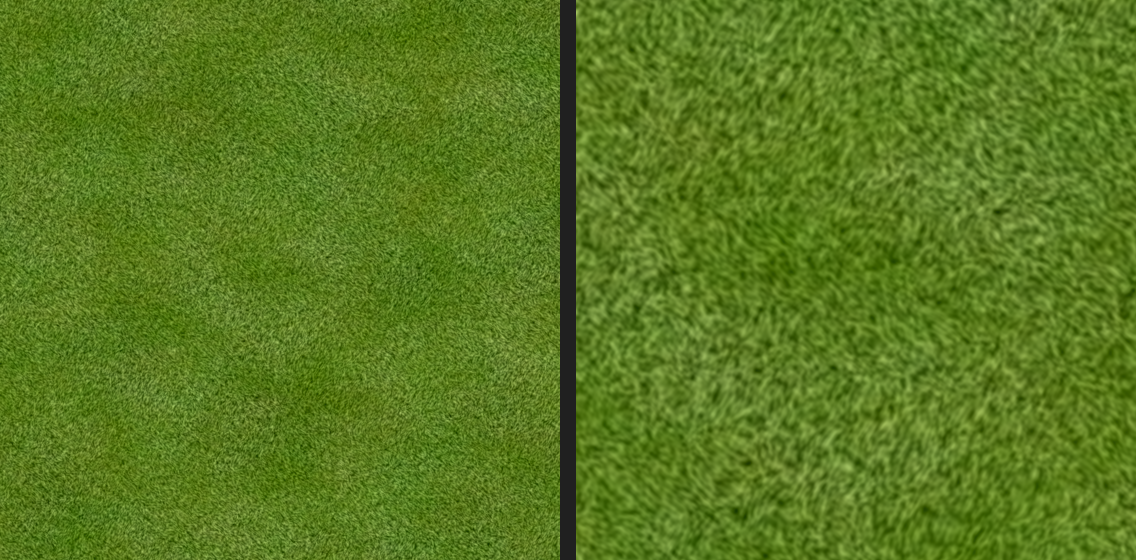
Left: the whole. Right: its middle third, enlarged.
This texture is drawn by a WebGL 2 fragment shader. Its source:

```glsl
#version 300 es
precision highp float;
// Short mown lawn seen from above. Fine stretched gradient noise forms the
// blades, which lean one of two ways from place to place; wide soft noise
// adds worn, lush and dry patches to the tone and the hue.

uniform vec2 u_resolution;
out vec4 fragColor;

const float TAU = 6.2831853;
const vec3 GRASS = vec3(0.350, 0.480, 0.122);
const vec3 LIGHT_SHIFT = vec3(1.0, 1.0, 0.84);   // change of colour with tone
const vec3 DRY_SHIFT = vec3(0.011, 0.0, 0.003);  // towards straw
const vec3 PALE_SHIFT = vec3(0.004, 0.001, 0.016); // towards grey green

// Integer hash of a lattice cell, from 0 to 1
float hash(ivec2 cell, int seed) {
    uint h = uint(cell.x) * 1597334677u ^ uint(cell.y) * 3812015801u;
    h ^= uint(seed) * 2654435769u;
    h = (h ^ (h >> 16)) * 2146121005u;
    h = (h ^ (h >> 15)) * 2221713035u;
    h ^= h >> 16;
    return float(h >> 8) / 16777216.0;
}

float cornerSlope(ivec2 cell, vec2 offset, int seed) {
    float angle = TAU * hash(cell, seed);
    return dot(vec2(cos(angle), sin(angle)), offset);
}

// Gradient noise, scaled to a standard deviation of about one
float gradientNoise(vec2 p, int seed) {
    ivec2 cell = ivec2(floor(p));
    vec2 f = fract(p);
    vec2 fade = f * f * f * (f * (f * 6.0 - 15.0) + 10.0);
    float a = cornerSlope(cell, f, seed);
    float b = cornerSlope(cell + ivec2(1, 0), f - vec2(1.0, 0.0), seed);
    float c = cornerSlope(cell + ivec2(0, 1), f - vec2(0.0, 1.0), seed);
    float d = cornerSlope(cell + ivec2(1, 1), f - vec2(1.0, 1.0), seed);
    return 4.65 * mix(mix(a, b, fade.x), mix(c, d, fade.x), fade.y);
}

// Octaves of broad noise
float patches(vec2 p, int octaves, int seed) {
    float sum = 0.0;
    float weight = 0.7;
    for (int i = 0; i < octaves; i++) {
        sum += weight * gradientNoise(p, seed + i);
        p = mat2(1.6, 1.2, -1.2, 1.6) * p + 7.3;
        weight *= 0.75;
    }
    return sum;
}

// Blades tilted from the vertical, with cells counted across and along them
float blades(vec2 p, float tilt, vec2 cells, int seed) {
    vec2 along = vec2(sin(tilt), cos(tilt));
    vec2 across = vec2(along.y, -along.x);
    return gradientNoise(vec2(dot(p, across), dot(p, along)) * cells, seed);
}

// Two leaning directions blended at constant contrast
float leaningBlades(vec2 p, float lean, vec2 cells, int seed) {
    float left = blades(p, -0.85, cells, seed);
    float right = blades(p, 0.5, cells, seed + 1);
    return left * sqrt(lean) + right * sqrt(1.0 - lean);
}

// Fades detail that is too fine for the pixel grid
float detailFade(float cells, float pixel) {
    return 1.0 - smoothstep(0.7, 1.5, cells * pixel);
}

void main() {
    float pixel = 1.0 / min(u_resolution.x, u_resolution.y);
    vec2 p = gl_FragCoord.xy * pixel;

    // Very slight bending of the blades
    vec2 bend = vec2(gradientNoise(p * 40.0, 1), gradientNoise(p * 40.0, 2));
    vec2 q = p + 0.0007 * bend;

    // Broad variation, a little wider than high
    vec2 wide = p * vec2(0.8, 1.1);
    float lean = smoothstep(-1.2, 0.8, patches(wide * 6.0 + 3.7, 3, 10));
    float lush = patches(wide * 4.0, 5, 20);
    float dry = patches(wide * 6.0 + 1.9, 5, 30);
    float pale = patches(wide * 7.0 + 5.3, 5, 40);

    // Tufts, blades and fine tips
    float tufts = leaningBlades(q, lean, vec2(82.0, 60.0), 50);
    float grain = leaningBlades(q, lean, vec2(180.0, 112.0), 60);
    float tips = leaningBlades(q, lean, vec2(300.0, 210.0), 70);
    float tone = 0.017 * tufts
        + 0.040 * grain * detailFade(180.0, pixel)
        + 0.046 * tips * detailFade(300.0, pixel);

    // Paler patches show somewhat stronger contrast
    tone *= 1.0 + 0.08 * clamp(pale, -1.5, 1.5);
    tone += 0.013 * lush + 0.006 * pale;

    vec3 colour = GRASS + LIGHT_SHIFT * tone;
    colour += DRY_SHIFT * dry + PALE_SHIFT * pale;
    fragColor = vec4(clamp(colour, 0.0, 1.0), 1.0);
}
```
